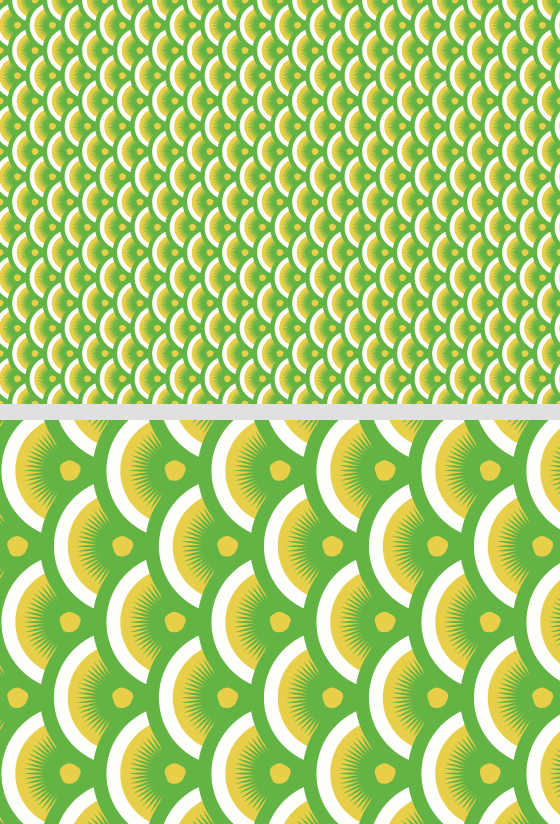
Top: the whole. Bottom: its middle third, enlarged.
Write a Shadertoy shader that draws this pattern.

```glsl
// Overlapping round scales that open to the right, 16 across and 8 down, in
// two staggered sets. Each scale is a green disc with a white band, a yellow
// sunburst and a dot; columns are painted left to right so later ones overlap.

const float TAU = 6.2831853;
const vec2 REPEATS = vec2(16.0, 8.0);
const float PITCH = 1.4453;       // vertical spacing, in horizontal spacings
const float SCALE_RADIUS = 0.785;
const float RAYS = 56.0;
const int SAMPLES = 3;            // per axis, for the fine rays

const vec3 GREEN = vec3(0.39, 0.705, 0.265);
const vec3 WHITE = vec3(0.995, 0.995, 0.985);
const vec3 YELLOW = vec3(0.91, 0.81, 0.29);

// Coverage of a shape whose signed distance is positive inside
float fill(float inside, float blur) {
    return smoothstep(-0.5 * blur, 0.5 * blur, inside);
}

// Rays that start as points at radius tip and merge into a disc at radius merged
float sunburst(float r, float angle, float tip, float merged) {
    float wedge = abs(2.0 * fract(angle * RAYS / TAU) - 1.0);
    float share = (r - tip) / (merged - tip);
    float ray = (share - wedge) * 0.5 * TAU * r / RAYS;
    return max(min(ray, r - tip), r - merged);
}

// Dot radius with a slight hand-cut wobble
float dotRadius(float angle, float size) {
    return size * (1.0 + 0.04 * sin(3.0 * angle + 0.6) + 0.03 * sin(5.0 * angle));
}

// Colour of one scale, d measured from its centre
vec3 scaleColor(vec2 d, float blur) {
    float r = length(d);
    float angle = atan(d.y, d.x);
    vec3 color = mix(GREEN, YELLOW, fill(sunburst(r, angle, 0.245, 0.44), blur));
    color = mix(color, WHITE, fill(r - 0.521, blur));
    color = mix(color, GREEN, fill(r - 0.653, blur));
    return mix(color, YELLOW, fill(dotRadius(angle, 0.097) - r, blur));
}

// Offset from p to the nearest scale centre in a half-step column
vec2 fromCentre(vec2 p, float column) {
    float shift = 0.5 * mod(column, 2.0);
    float row = floor(p.y / PITCH - shift + 0.5) + shift;
    return p - vec2(0.5 * column, row * PITCH);
}

// Paint the columns that reach p, left to right
vec3 scales(vec2 p, float blur) {
    vec3 color = GREEN;
    float nearest = floor(2.0 * p.x + 0.5);
    for (int i = -2; i <= 2; i++) {
        vec2 d = fromCentre(p, nearest + float(i));
        float cover = fill(SCALE_RADIUS - length(d), blur);
        color = mix(color, scaleColor(d, blur), cover);
    }
    return color;
}

void mainImage(out vec4 fragColor, in vec2 fragCoord) {
    vec2 extent = REPEATS * vec2(1.0, PITCH);
    float blur = extent.x / iResolution.x / float(SAMPLES);
    vec3 sum = vec3(0.0);
    for (int y = 0; y < SAMPLES; y++) {
        for (int x = 0; x < SAMPLES; x++) {
            vec2 jitter = (vec2(x, y) + 0.5) / float(SAMPLES) - 0.5;
            sum += scales((fragCoord + jitter) / iResolution.xy * extent, blur);
        }
    }
    fragColor = vec4(sum / float(SAMPLES * SAMPLES), 1.0);
}
```
